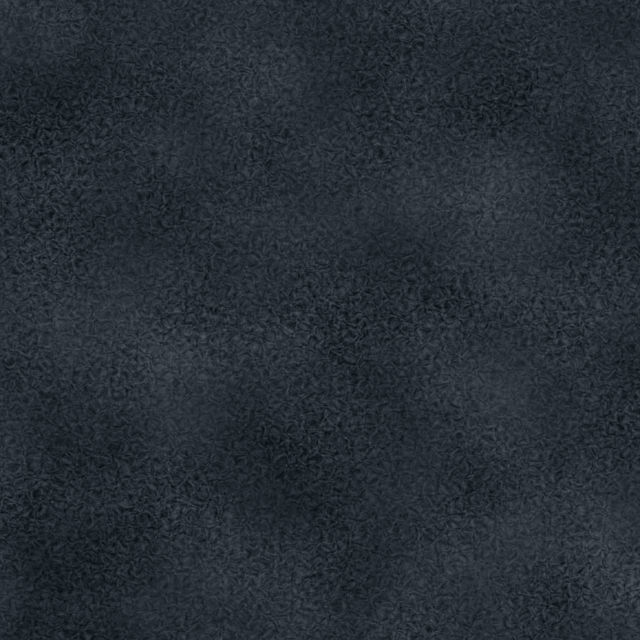
Write a WebGL 1 fragment shader that draws this texture.

```glsl
precision highp float;
uniform vec2 u_resolution;

vec2 randomGradient(vec2 cell) {
  vec3 p = fract(cell.xyx * vec3(0.1031, 0.1030, 0.0973));
  p += dot(p, p.yzx + 33.33);
  float angle = 6.2832 * fract((p.x + p.y) * p.z);
  return vec2(cos(angle), sin(angle));
}

float gradientNoise(vec2 p) {
  vec2 cell = floor(p);
  vec2 f = fract(p);
  vec2 u = f * f * f * (f * (f * 6.0 - 15.0) + 10.0);
  float a = dot(randomGradient(cell), f);
  float b = dot(randomGradient(cell + vec2(1.0, 0.0)), f - vec2(1.0, 0.0));
  float c = dot(randomGradient(cell + vec2(0.0, 1.0)), f - vec2(0.0, 1.0));
  float d = dot(randomGradient(cell + 1.0), f - 1.0);
  return mix(mix(a, b, u.x), mix(c, d, u.x), u.y);
}

// Broad, cloudy patches where the nap is brushed lighter or darker
float mottle(vec2 p) {
  float sum = 0.0;
  float weight = 1.0;
  for (int i = 0; i < 5; i++) {
    sum += weight * gradientNoise(p);
    p = mat2(1.6, 1.2, -1.2, 1.6) * p + 17.3;
    weight *= 0.58;
  }
  return sum;
}

// Short tufts, bent by a finer wandering offset
float napGrain(vec2 uv) {
  vec2 bend = vec2(gradientNoise(uv * 55.0 + 40.0), gradientNoise(uv * 55.0 + 90.0));
  vec2 p = uv + bend * 0.009;
  float tufts = gradientNoise(p * vec2(115.0, 135.0) + 200.0);
  float fibres = gradientNoise(p * vec2(190.0, 225.0) + 500.0);
  float fuzz = gradientNoise(uv * 290.0 + 900.0);
  return tufts * 0.85 + fibres * 0.85 + fuzz * 0.45;
}

void main() {
  vec2 uv = gl_FragCoord.xy / min(u_resolution.x, u_resolution.y);

  float patches = mottle(uv * 3.2 + 5.0);
  float roughness = 1.0 + 0.7 * gradientNoise(uv * 7.0 + 60.0);
  float light = patches * 0.075 + napGrain(uv) * roughness * 0.11;

  // Slate blue, with the deepest gaps slightly compressed
  vec3 slate = vec3(0.15, 0.18, 0.208);
  light = max(light, -0.11 + 0.3 * (light + 0.11));
  gl_FragColor = vec4(slate + light * vec3(0.98, 0.97, 1.02), 1.0);
}
```
